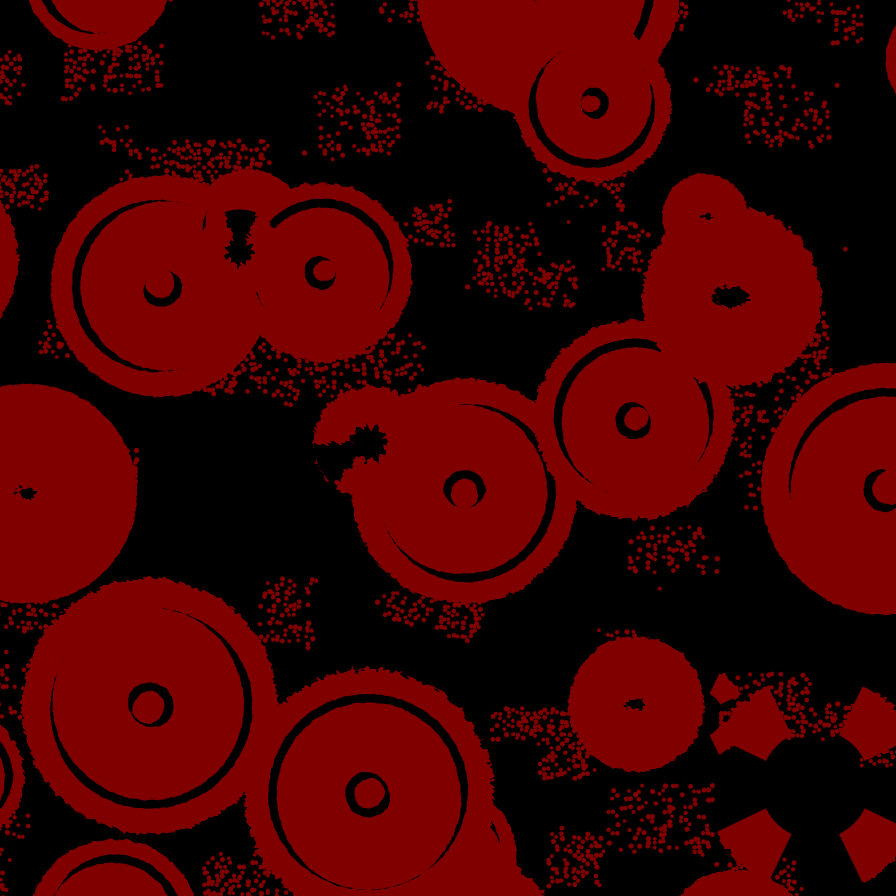
Reproduce this pattern procedurally as a Shadertoy shader.

```glsl
#define RED          vec3(0.502, 0.0, 0.0)
#define DISC_CELL    0.29    // spacing of the large discs
#define DISC_MIN     0.062   // smallest large-disc radius
#define DISC_MAX     0.150   // largest large-disc radius
#define RING_WIDTH   0.0048  // half width of the dark arcs
#define RAGGED       0.0028  // roughness of the outlines
#define PATCH_CELL   0.10    // spacing of the grain rectangles
#define PATCH_SHARE  0.60    // share of cells with a rectangle
#define GRAIN_CELL   0.0048  // spacing of single grains
#define SEED         17.0

vec3 hash3(vec2 p) {
    vec3 q = fract(p.xyx * vec3(0.1031, 0.1030, 0.0973));
    q += dot(q, q.yxz + 33.33);
    return fract((q.xxy + q.yzz) * q.zyx);
}

// Coverage of a shape from its signed distance
float cover(float dist) {
    return clamp(0.5 - dist * iResolution.y, 0.0, 1.0);
}

float roughness(vec2 p) {
    float coarse = sin(p.x * 190.0 + 2.0 * sin(p.y * 130.0)) * sin(p.y * 210.0 + 2.0 * sin(p.x * 150.0));
    float fine = sin(p.x * 560.0 + 2.0 * sin(p.y * 410.0)) * sin(p.y * 610.0 + p.x * 230.0);
    return RAGGED * (0.6 * coarse + 0.5 * fine);
}

// Share of grains at a point, from overlapping random rectangles
float grainDensity(vec2 p) {
    vec2 cell = floor(p / PATCH_CELL);
    float density = 0.0;
    for (int j = -1; j <= 1; j++)
    for (int i = -1; i <= 1; i++) {
        vec2 id = cell + vec2(i, j);
        vec3 place = hash3(id + SEED + 40.0);
        vec3 shape = hash3(id + SEED + 90.0);
        if (place.z > PATCH_SHARE) continue;
        vec2 halfSize = mix(vec2(0.018), vec2(0.062, 0.046), shape.xy);
        vec2 inset = halfSize - abs(p - (id + place.xy) * PATCH_CELL);
        float inside = smoothstep(-0.002, 0.008, min(inset.x, inset.y));
        density = max(density, inside * mix(0.24, 0.52, shape.z));
    }
    return density;
}

// Cellular grains, kept where the density allows
float grains(vec2 p) {
    vec2 cell = floor(p / GRAIN_CELL);
    float mask = 0.0;
    for (int j = -1; j <= 1; j++)
    for (int i = -1; i <= 1; i++) {
        vec2 id = cell + vec2(i, j);
        vec3 h = hash3(id + SEED + 300.0);
        if (h.z > 0.52) continue;
        vec2 center = (id + 0.2 + 0.6 * h.xy) * GRAIN_CELL;
        if (h.z > grainDensity(center)) continue;
        float radius = GRAIN_CELL * mix(0.42, 0.62, h.x);
        mask = max(mask, cover(length(p - center) - radius));
    }
    return mask;
}

// Partial ring that tapers away from its heading
float arc(float r, float angle, float radius, float heading, float opening) {
    float taper = clamp(cos(angle - heading) + opening, -0.4, 1.0);
    return abs(r - radius) - RING_WIDTH * taper;
}

// Lay one disc over the mask and cut its dark details
float addDisc(float mask, vec2 q, float radius, vec3 h, float rough) {
    float r = length(q);
    if (r > radius + 0.015) return mask;
    float angle = atan(q.y, q.x);
    float heading = 6.2832 * h.x;
    float body = r - radius + rough * mix(0.3, 1.5, h.y);
    float cut = 1.0;

    if (h.z < 0.62) {
        // concentric arcs
        cut = arc(r, angle, 0.77 * radius, heading, h.y) + 0.3 * rough;
        cut = min(cut, arc(r, angle, 0.15 * radius, heading + 2.0, 0.4 + h.y) + 0.3 * rough);
    } else if (h.z < 0.80) {
        // small ragged hole
        cut = length(q * vec2(0.8, 1.2)) - radius * mix(0.05, 0.16, h.y) + 2.0 * rough;
    } else if (h.z < 0.94) {
        // spiked hole with an open wedge
        float spike = abs(fract(angle * 11.0 / 6.2832) - 0.5);
        cut = r - radius * (0.24 + 0.24 * spike) + 1.5 * rough;
        vec2 dir = vec2(cos(heading), sin(heading));
        float along = dot(q, dir);
        float across = abs(dot(q, vec2(-dir.y, dir.x)));
        cut = min(cut, across - 0.45 * along + 1.5 * rough);
    } else {
        // four separate fan blades
        body = max(body, 0.5 * radius - r);
        body = max(body, 0.6 * r * (0.78 - abs(sin(2.0 * angle))));
    }
    mask = max(mask, cover(body));
    return min(mask, 1.0 - cover(cut) * cover(r - radius));
}

void mainImage(out vec4 fragColor, in vec2 fragCoord) {
    vec2 p = fragCoord / iResolution.y;
    float rough = roughness(p);
    float mask = grains(p);

    // Large discs, most with a smaller one on the rim
    for (int j = -1; j <= 3; j++)
    for (int i = -1; i <= 3; i++) {
        vec2 id = vec2(i, j) + SEED;
        vec3 place = hash3(id);
        vec3 style = hash3(id + 150.0);
        vec2 center = (vec2(i, j) + 0.5 + 0.8 * (place.xy - 0.5)) * DISC_CELL;
        float radius = mix(DISC_MIN, DISC_MAX, place.z);
        mask = addDisc(mask, p - center, radius, style, rough);

        vec3 rim = hash3(id + 220.0);
        if (rim.z > 0.65) continue;
        float turn = 6.2832 * rim.x;
        vec2 offset = 0.95 * radius * vec2(cos(turn), sin(turn));
        float small = radius * mix(0.45, 0.68, rim.y);
        mask = addDisc(mask, p - center - offset, small, hash3(id + 260.0), rough);
    }
    fragColor = vec4(RED * mask, 1.0);
}
```
